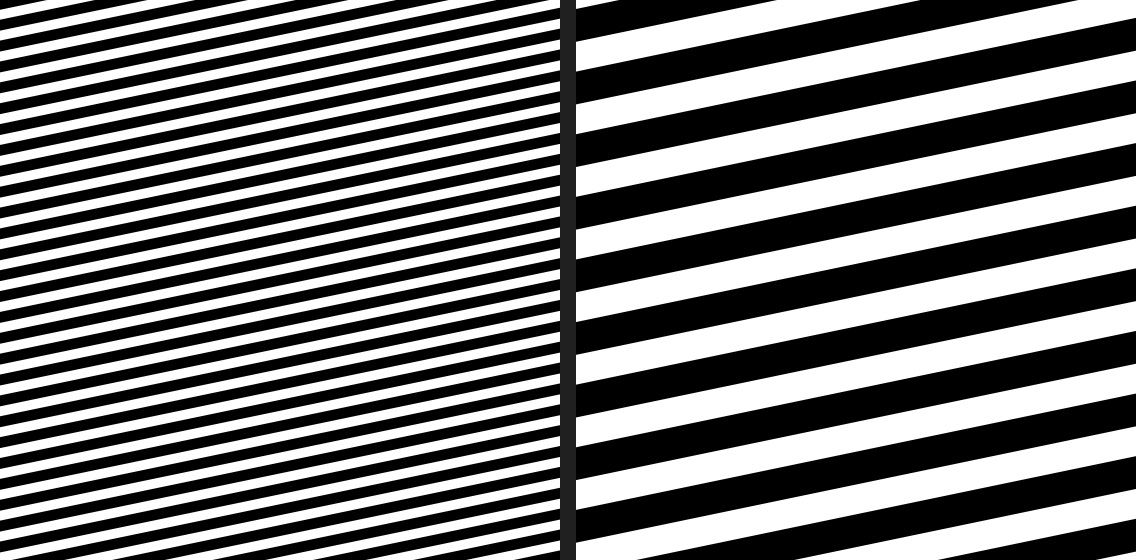
Left, the full canvas; right, a detail of the centre.
Write a three.js fragment shader that draws this pattern.

```glsl
// Even black and white stripes rising gently to the right.
varying vec2 vUv;

void main() {
  // Stripe count along the canvas; whole numbers fall on black centre lines.
  float stripe = dot(vUv, vec2(5.575, -26.83)) + 0.623;
  float fromCentre = abs(fract(stripe + 0.5) - 0.5);

  // One-pixel edge ramp, measured across the stripe.
  float pixel = length(vec2(dFdx(stripe), dFdy(stripe)));
  float white = clamp((fromCentre - 0.262) / pixel + 0.5, 0.0, 1.0);

  gl_FragColor = vec4(vec3(white), 1.0);
}
```
